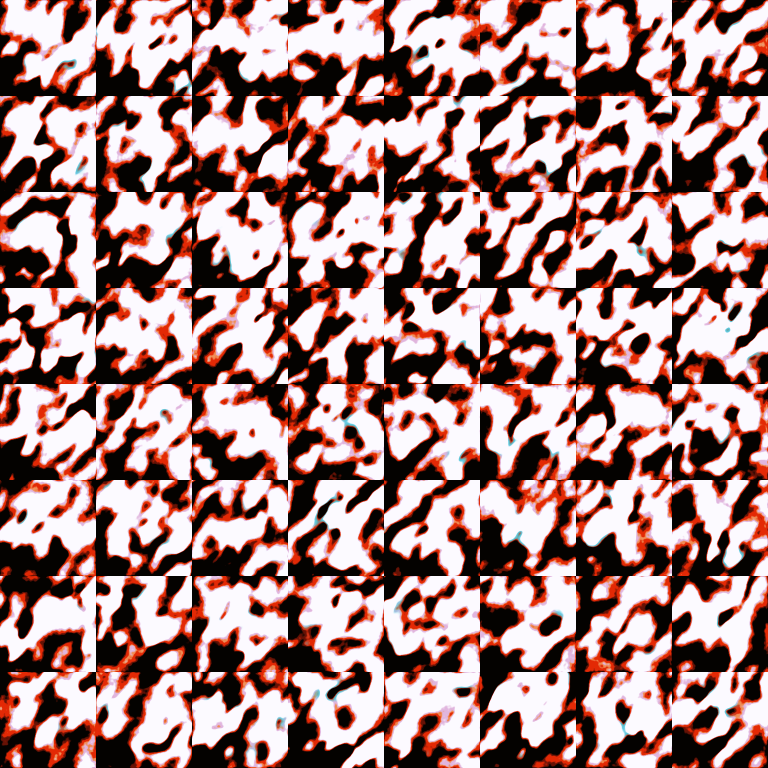
This pattern is drawn by a WebGL 2 fragment shader. Its source:

```glsl
#version 300 es
precision highp float;
// Grid of square tiles, each filled with its own black blobs rimmed in red on white.

uniform vec2 u_resolution;
out vec4 fragColor;

const float TILES = 8.0;                   // repeats across and down
const vec2 BLOB_FREQ = vec2(4.6, 3.7);     // blobs per tile
const float DETAIL = 0.28;                 // weight of the finer octave
const float WARP = 0.07;                   // bending of the outlines
const float EDGE_LEVEL = -0.045;           // field value at the middle of the rim
const float RIM_MIN = 0.07;                // narrowest rim, in field units
const float RIM_MAX = 0.34;                // widest rim
const float GRAIN = 0.22;                  // roughness inside the rim
const float GRAIN_FREQ = 27.0;
const float SEAM_WIDTH = 0.018;            // tinted line at tile borders
const int SAMPLES = 2;                     // antialiasing grid per axis

const vec3 BLACK = vec3(0.015, 0.008, 0.0);
const vec3 MAROON = vec3(0.40, 0.07, 0.02);
const vec3 RED = vec3(0.89, 0.16, 0.02);
const vec3 ORANGE = vec3(0.94, 0.55, 0.33);
const vec3 LAVENDER = vec3(0.88, 0.71, 0.87);
const vec3 WHITE = vec3(0.99, 0.98, 1.0);
const vec3 CYAN = vec3(0.25, 0.80, 0.88);

float hash(vec2 p) {
    return fract(sin(dot(p, vec2(127.1, 311.7))) * 43758.5453);
}

vec2 gradientAt(vec2 cell) {
    float angle = 6.28318 * hash(cell);
    return vec2(cos(angle), sin(angle));
}

// Gradient noise, about -0.7 to 0.7
float noise(vec2 p) {
    vec2 i = floor(p);
    vec2 f = p - i;
    vec2 u = f * f * f * (f * (f * 6.0 - 15.0) + 10.0);
    vec2 e = vec2(1.0, 0.0);
    float a = dot(gradientAt(i), f);
    float b = dot(gradientAt(i + e.xy), f - e.xy);
    float c = dot(gradientAt(i + e.yx), f - e.yx);
    float d = dot(gradientAt(i + e.xx), f - e.xx);
    return mix(mix(a, b, u.x), mix(c, d, u.x), u.y);
}

// Shared tendency of all tiles: dark foot and left side, bright middle
float tileBias(vec2 p) {
    vec2 foot = (p - vec2(0.3, 0.03)) * vec2(2.4, 4.2);
    vec2 middle = p - vec2(0.60, 0.50);
    return 0.14 * exp(-5.0 * dot(middle, middle))
         - 0.38 * exp(-dot(foot, foot))
         - 0.14 * smoothstep(0.18, 0.0, p.x);
}

float blobField(vec2 p, vec2 seed) {
    vec2 bend = vec2(noise(p * 3.0 + seed.yx), noise(p * 3.0 + seed + 31.0));
    vec2 q = p + WARP * bend;
    q.x -= 0.35 * q.y;                     // lean to the right
    float n = noise(q * BLOB_FREQ + seed);
    n += DETAIL * noise(q * BLOB_FREQ * 2.1 + seed + 57.0);
    return n + tileBias(p);
}

// Colour across the rim: 0 is inside a blob, 1 is open ground
vec3 rimRamp(float t) {
    vec3 c = mix(BLACK, MAROON, smoothstep(-0.06, 0.10, t));
    c = mix(c, RED, smoothstep(0.16, 0.32, t));
    c = mix(c, ORANGE, smoothstep(0.56, 0.68, t));
    c = mix(c, LAVENDER, smoothstep(0.70, 0.82, t));
    return mix(c, WHITE, smoothstep(0.90, 1.10, t));
}

vec3 pattern(vec2 uv) {
    vec2 tile = floor(uv * TILES);
    vec2 p = fract(uv * TILES);
    vec2 seed = floor(200.0 * vec2(hash(tile + 3.7), hash(tile + 19.3)))
              + vec2(hash(tile + 41.1), hash(tile + 67.9));

    // Rims are sharp in places, broad and blotchy near tile borders
    float borderDist = min(min(p.x, p.y), min(1.0 - p.x, 1.0 - p.y));
    float blur = 0.36 + 0.9 * noise(p * 2.6 + seed + 83.0);
    blur += 0.25 * (hash(tile + 5.5) - 0.5) + 0.25 * smoothstep(0.2, 0.0, borderDist);
    blur = clamp(blur, 0.0, 1.0);
    float rim = mix(RIM_MIN, RIM_MAX, blur);

    float t = (blobField(p, seed) - EDGE_LEVEL) / rim + 0.5;
    t += GRAIN * (0.5 + blur) * noise(p * GRAIN_FREQ + seed);
    t -= 0.22 * smoothstep(SEAM_WIDTH, 0.0, borderDist);
    vec3 color = rimRamp(t);

    // Cool fringe on some of the sharpest rims
    float cool = smoothstep(0.12, 0.3, noise(p * 3.0 + seed + 119.0));
    cool *= smoothstep(0.4, 0.15, blur);
    cool *= smoothstep(0.2, 0.6, t) * smoothstep(1.3, 0.9, t);
    return mix(color, CYAN, 0.8 * cool);
}

void main() {
    vec3 sum = vec3(0.0);
    for (int y = 0; y < SAMPLES; y++) {
        for (int x = 0; x < SAMPLES; x++) {
            vec2 offset = (vec2(x, y) + 0.5) / float(SAMPLES) - 0.5;
            sum += pattern((gl_FragCoord.xy + offset) / u_resolution);
        }
    }
    fragColor = vec4(sum / float(SAMPLES * SAMPLES), 1.0);
}
```
